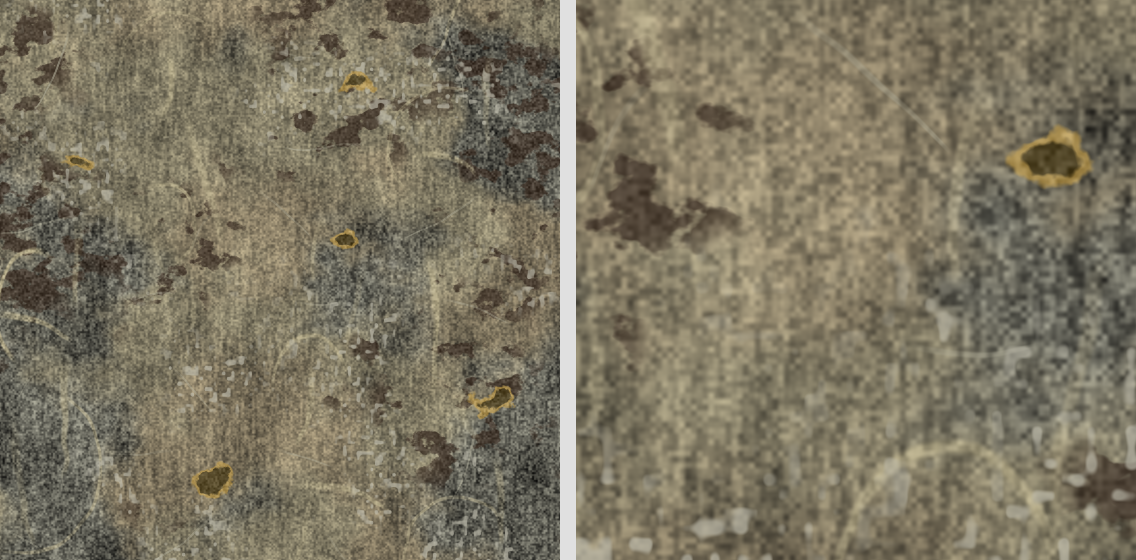
Left: the whole. Right: its middle third, enlarged.
A WebGL 1 fragment shader for this texture:

```glsl
precision highp float;
uniform vec2 u_resolution;

float hash(vec2 p) {
  vec3 q = fract(p.xyx * 0.1031);
  q += dot(q, q.yzx + 33.33);
  return fract((q.x + q.y) * q.z);
}

float noise(vec2 p) {
  vec2 cell = floor(p), f = fract(p);
  f = f * f * (3.0 - 2.0 * f);
  return mix(mix(hash(cell), hash(cell + vec2(1, 0)), f.x),
             mix(hash(cell + vec2(0, 1)), hash(cell + vec2(1, 1)), f.x), f.y);
}

float fbm(vec2 p) {
  float sum = 0.0, amp = 0.516;
  for (int i = 0; i < 5; i++) {
    sum += amp * noise(p);
    p = mat2(1.6, 1.2, -1.2, 1.6) * p + 17.3;
    amp *= 0.5;
  }
  return sum;
}

// Evenly spread pseudo-random position for a numbered mark
vec2 scatter(float id, float seed) {
  return fract(id * vec2(0.7549, 0.5698) + vec2(hash(vec2(seed, 3.0)), hash(vec2(seed, 8.0))));
}

// Tapered, slightly bowed stroke centred on the origin
float stroke(vec2 p, float angle, float len, float bow, float width) {
  float c = cos(angle), s = sin(angle);
  p = vec2(c * p.x + s * p.y, c * p.y - s * p.x);
  float t = p.y / len + 0.5;
  float x = abs(p.x - bow * (4.0 * t * (1.0 - t) - 0.6));
  float ends = smoothstep(0.0, 0.12, t) * (1.0 - smoothstep(0.65, 1.0, t));
  width *= 0.6 + 0.5 * t;
  return ends * (1.0 - smoothstep(0.3 * width, width, x));
}

float broadScratches(vec2 p) {
  float mark = 0.0;
  for (int i = 0; i < 26; i++) {
    float id = float(i), a = hash(vec2(id, 11.0)), b = hash(vec2(id, 23.0)), c = hash(vec2(id, 37.0));
    float angle = (a - 0.5) * 0.7 + step(0.86, c) * 1.4;
    float strength = mix(0.25, 1.0, c * c);
    mark = max(mark, strength * stroke(p - scatter(id, 5.0), angle, 0.12 + 0.24 * b * b,
                                       (c - 0.5) * 0.05, 0.006 + 0.008 * a));
  }
  return mark;
}

float hairlines(vec2 p) {
  float mark = 0.0;
  for (int i = 0; i < 24; i++) {
    float id = float(i), a = hash(vec2(id, 51.0)), b = hash(vec2(id, 67.0));
    mark = max(mark, (0.35 + 0.5 * b) * stroke(p - scatter(id, 29.0), (a - 0.5) * 3.1,
                                               0.05 + 0.13 * b, (b - 0.5) * 0.02, 0.003));
  }
  return mark;
}

// Open sweeping curves
float arcs(vec2 p) {
  float mark = 0.0;
  for (int i = 0; i < 7; i++) {
    float id = float(i), a = hash(vec2(id, 71.0)), b = hash(vec2(id, 83.0));
    vec2 d = (p - scatter(id, 41.0)) * vec2(1.0 + 0.6 * b, 1.0);
    float facing = dot(normalize(d + 1e-5), vec2(cos(a * 6.28), sin(a * 6.28)));
    float edge = abs(length(d) - 0.07 - 0.09 * a);
    float line = 1.0 - smoothstep(0.0015, 0.004 + 0.004 * b, edge);
    mark = max(mark, line * smoothstep(-0.1, 0.5, facing) * (0.5 + 0.5 * b));
  }
  return mark;
}

void main() {
  vec2 uv = gl_FragCoord.xy / u_resolution.y;
  vec2 wobble = uv + 0.008 * (vec2(noise(uv * 28.0), noise(uv * 28.0 + 50.0)) - 0.5);

  // Worn metal: dark patches, mottling, upright fibres and grain
  float patches = smoothstep(0.47, 0.63, fbm(uv * vec2(3.4, 4.2) + 4.7));
  float warmth = smoothstep(0.45, 0.68, fbm(uv * 5.0 + 31.0));
  float mottle = fbm(uv * vec2(17.0, 12.0) + 9.0) - 0.5;
  float fibres = noise(uv * vec2(210.0, 22.0)) - 0.5;
  float fine = noise(uv * 290.0) - 0.5, coarse = noise(uv * 150.0 + 7.0) - 0.5;
  float grain = (fine * 0.24 + coarse * 0.16) * (0.85 + 0.35 * patches);
  float tone = 0.512 - 0.135 * patches + 0.33 * mottle + 0.13 * fibres + grain;
  vec3 tint = mix(vec3(1.0, 0.95, 0.775), vec3(0.97, 0.965, 0.87), patches);
  tint = mix(tint, vec3(1.04, 0.93, 0.74), 0.6 * warmth * (1.0 - patches));
  vec3 color = tone * tint;

  // Brown rust flecks in clusters
  float rust = smoothstep(0.56, 0.64, fbm(uv * vec2(24.0, 32.0) + 60.0))
             * smoothstep(0.5, 0.62, fbm(uv * 3.6 + 80.0));
  color = mix(color, vec3(0.25, 0.2, 0.16) + 0.5 * grain, 0.8 * rust);

  // Pale scratches, broken up by the grain
  float broken = clamp(0.72 + 1.6 * grain + 1.1 * mottle + 0.5 * fibres, 0.0, 1.0);
  float pale = max(broadScratches(wobble), arcs(wobble));
  color = mix(color, vec3(0.73, 0.69, 0.55) + 0.5 * grain, pale * broken);
  color = mix(color, vec3(0.7, 0.69, 0.61), hairlines(wobble) * broken * 0.7);

  // Chalky scuffs
  float scuff = smoothstep(0.62, 0.88, noise(uv * vec2(125.0, 105.0) + 13.0))
              * smoothstep(0.53, 0.7, fbm(uv * 6.0 + 110.0));
  color = mix(color, vec3(0.75, 0.74, 0.68), 0.65 * scuff);

  // Ochre stains with dark hollows
  for (int i = 0; i < 5; i++) {
    float id = float(i), size = 0.018 + 0.025 * hash(vec2(id, 97.0));
    vec2 d = (uv - scatter(id, 63.0)) * vec2(0.8, 1.3);
    float reach = length(d) / size + 2.6 * (fbm(uv * 30.0 + id * 9.0) - 0.5);
    float stain = 1.0 - smoothstep(0.75, 1.05, reach);
    float hollow = 1.0 - smoothstep(0.4, 0.65, reach);
    vec3 ochre = mix(vec3(0.7, 0.58, 0.31), vec3(0.31, 0.26, 0.13), hollow);
    color = mix(color, ochre + 0.6 * grain, 0.85 * stain);
  }
  gl_FragColor = vec4(clamp(color, 0.0, 1.0), 1.0);
}
```
